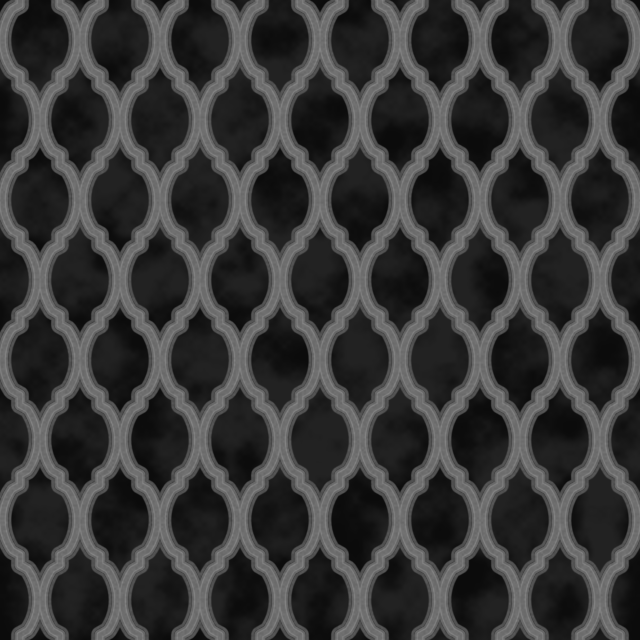
This pattern is drawn by a Shadertoy shader. Its source:

```glsl
// Dark clouded panels behind a grey moulded lattice of stepped ogee arches.
#define COLUMNS 8.0        // cells across; rows are staggered by half a cell
#define NECK 0.031         // half gap between the two mouldings at a waist
#define ARC_RADIUS 0.667   // radius of the bulging sides
#define ARC_END vec2(0.345, 0.385)
#define STEP_START vec2(0.25, 0.4375)
#define FRAME 0.113        // half width of the moulding
#define GROOVE 0.071       // distance of the groove from the centre line
#define RIDGE 0.036        // distance of the bright ridge
#define PANEL_DARK 0.045
#define PANEL_LIGHT 0.135
#define CLOUDS 18.0        // cloud cells across the canvas
#define GRAIN 0.045

float hash(vec2 p) {
    return fract(sin(dot(p, vec2(127.1, 311.7))) * 43758.5453);
}

// Value noise that wraps after a whole number of cells.
float wrapNoise(vec2 uv, float cells) {
    vec2 p = uv * cells;
    vec2 i = floor(p), f = fract(p);
    f = f * f * (3.0 - 2.0 * f);
    vec2 a = mod(i, cells), b = mod(i + 1.0, cells);
    return mix(mix(hash(a), hash(vec2(b.x, a.y)), f.x),
               mix(hash(vec2(a.x, b.y)), hash(b), f.x), f.y);
}

float wrapFbm(vec2 uv, float cells) {
    float sum = 0.0, weight = 0.5;
    for (int i = 0; i < 4; i++) {
        sum += weight * wrapNoise(uv, cells);
        cells *= 2.0;
        weight *= 0.5;
    }
    return sum / 0.9375;
}

float segmentDistance(vec2 p, vec2 a, vec2 b) {
    vec2 ab = b - a;
    return length(p - a - ab * clamp(dot(p - a, ab) / dot(ab, ab), 0.0, 1.0));
}

// Lower half of an arch side: bulging arc, slanted jog, upright step.
float halfSide(vec2 p) {
    vec2 r = p - vec2(0.5 - NECK - ARC_RADIUS, 0.0);
    vec2 end = ARC_END - vec2(0.5 - NECK - ARC_RADIUS, 0.0);
    bool onArc = r.x > 0.0 && abs(r.y) * end.x < end.y * r.x;
    float arc = onArc ? abs(length(r) - ARC_RADIUS) : length(r - end);
    float jog = segmentDistance(p, ARC_END, STEP_START);
    float upright = segmentDistance(p, STEP_START, vec2(STEP_START.x, 0.5));
    return min(arc, min(jog, upright));
}

// Distance to the centre line of the lattice, in cell widths.
float latticeDistance(vec2 p) {
    vec2 q = vec2(abs(fract(p.x + 0.5) - 0.5), abs(mod(p.y + 0.5, 2.0) - 1.0));
    return min(halfSide(q), halfSide(vec2(0.5, 1.0) - q));
}

float softLine(float d, float width) {
    return exp(-d * d / (width * width));
}

// Grey level across the moulding, from flat core to shaded rim.
float mouldingTone(float d) {
    float tone = mix(0.43, 0.405, smoothstep(RIDGE, RIDGE + 0.012, d));
    tone = mix(tone, 0.325, smoothstep(GROOVE - 0.008, GROOVE + 0.004, d));
    tone = mix(tone, 0.24, smoothstep(FRAME - 0.016, FRAME, d));
    tone += 0.065 * softLine(d - RIDGE, 0.010);
    return tone - 0.055 * softLine(d - GROOVE, 0.008);
}

void mainImage(out vec4 fragColor, in vec2 fragCoord) {
    vec2 uv = fragCoord / iResolution.xy;
    float d = latticeDistance(uv * COLUMNS);
    float blur = COLUMNS / iResolution.y * 0.75;

    // Clouded panel
    float cloud = smoothstep(0.22, 0.75, wrapFbm(uv, CLOUDS));
    float panel = mix(PANEL_DARK, PANEL_LIGHT, cloud);

    // Moulding with fine grain
    float grain = wrapNoise(uv, 300.0) - 0.5;
    float frame = mouldingTone(d) + GRAIN * grain;

    float tone = mix(frame, panel, smoothstep(FRAME - blur, FRAME + blur, d));
    fragColor = vec4(vec3(tone), 1.0);
}
```
